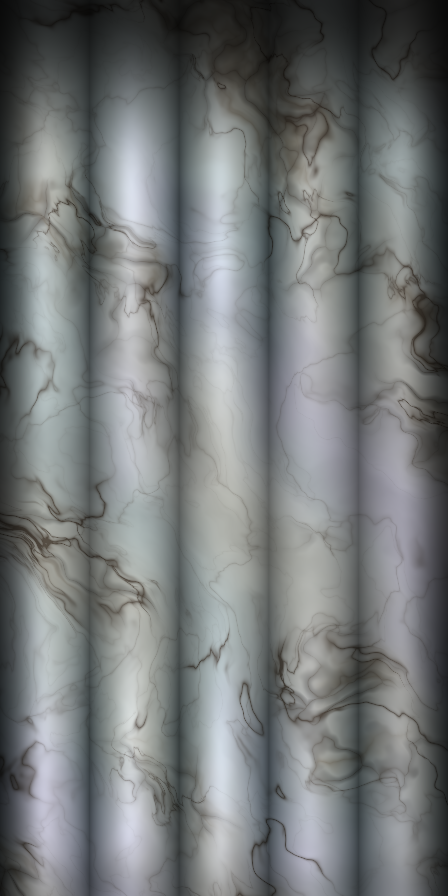
This texture is drawn by a Shadertoy shader. Its source:

```glsl
// Five polished marble flutes standing side by side, fading to shadow at the top.
// Domain-warped noise gives diagonal bands of brown veins and pale pebbles;
// a sine profile per flute and a soft gloss supply the lighting.

float hash(vec2 p) {
    vec3 a = fract(p.xyx * 0.1031);
    a += dot(a, a.yzx + 33.33);
    return fract((a.x + a.y) * a.z);
}

float noise(vec2 p) {
    vec2 i = floor(p), f = fract(p);
    f = f * f * f * (f * (f * 6.0 - 15.0) + 10.0);
    return mix(mix(hash(i), hash(i + vec2(1, 0)), f.x),
               mix(hash(i + vec2(0, 1)), hash(i + vec2(1, 1)), f.x), f.y);
}

float fbm(vec2 p) {
    float sum = 0.0, amp = 0.53;
    for (int i = 0; i < 5; i++) {
        sum += amp * noise(p);
        p = mat2(1.6, 1.2, -1.2, 1.6) * p + 7.3;
        amp *= 0.47;
    }
    return sum;
}

// Thin line along the middle level of the noise
float vein(vec2 p, float width) {
    return exp(-abs(fbm(p) - 0.5) / width);
}

// Distance to the nearest border between scattered cells
float cellBorder(vec2 p) {
    vec2 i = floor(p);
    float first = 9.0, second = 9.0;
    for (int y = -1; y <= 1; y++)
    for (int x = -1; x <= 1; x++) {
        vec2 c = i + vec2(x, y);
        float d = length(c + 0.15 + 0.7 * vec2(hash(c), hash(c + 41.7)) - p);
        second = min(second, max(first, d));
        first = min(first, d);
    }
    return second - first;
}

void mainImage(out vec4 fragColor, in vec2 fragCoord) {
    vec2 uv = fragCoord / iResolution.xy;
    vec2 p = fragCoord / iResolution.x;

    // Coordinates across and along the falling diagonal, warped by noise
    vec2 warp = vec2(fbm(p * 3.0 + 3.1), fbm(p * 3.0 + 19.4)) - 0.5;
    vec2 flow = vec2(0.86 * p.x + 0.5 * p.y - 1.0, 0.5 * p.x - 0.86 * p.y);
    vec2 w = flow + warp * 0.32;

    // Bands where the veins gather, broken up along their length
    float band = 0.5 + 0.5 * cos(6.2832 * (w.x - 0.37) / 0.45);
    float patches = smoothstep(0.34, 0.68, fbm(p * 4.0 + 52.0));
    float cluster = smoothstep(0.25, 0.9, band) * patches;

    // Stone: cool lavender and teal fields, warmer grey within the bands
    float hue = smoothstep(0.3, 0.7, fbm(p * vec2(2.6, 1.7) + 8.0));
    vec3 stone = mix(vec3(0.77, 0.84, 0.85), vec3(0.84, 0.83, 0.93), hue);
    stone = mix(stone, vec3(0.81, 0.81, 0.77), 0.25 + 0.6 * band);
    stone *= 0.86 + 0.26 * fbm(w * vec2(9.0, 4.0) + 30.0);

    // Pale pebbles outlined by fine seams
    float border = cellBorder(w * vec2(9.0, 5.5) + warp * 1.6);
    float pebble = smoothstep(0.06, 0.3, border) * cluster;
    float seam = exp(-border / 0.035) * cluster;
    stone *= 1.0 - 0.22 * cluster + 0.25 * pebble;

    // Smoky brown clouds, then hairlines at three scales
    float cloud = vein(w * vec2(8.0, 3.5) + 4.0, 0.07) * cluster;
    float fine = vein(w * vec2(14.0, 6.0) + 11.0, 0.014) * (0.06 + 0.75 * cluster);
    float broad = vein(w * vec2(5.0, 2.2) + 23.0, 0.009)
                * (0.12 + 0.65 * smoothstep(0.38, 0.65, noise(p * 6.0 + 5.0)));
    float faint = vein(w * vec2(7.0, 4.0) + 67.0, 0.012) * 0.18;
    stone = mix(stone, vec3(0.48, 0.42, 0.33), 0.55 * cloud);
    float lines = clamp(fine + broad + faint + 0.4 * seam, 0.0, 0.8);
    stone = mix(stone, vec3(0.29, 0.24, 0.19), lines);

    // Flute profile: dark grooves, rounded crest, softer at mid height
    float x = uv.x * 5.0, f = fract(x);
    float crest = pow(max(sin(3.14159 * f), 0.0), 0.85);
    float polish = 0.5 + 0.5 * cos(6.2832 * (uv.y - 0.73) / 0.6);
    float groove = mix(0.46, 0.32, polish) + 0.06 * (hash(vec2(floor(x + 0.5), 3.0)) - 0.5);
    float light = mix(groove, 0.87, crest);

    // Cool tint on the flanks of the polished parts
    stone *= mix(vec3(1.0), vec3(0.88, 1.0, 1.05), polish * (1.0 - crest) * 0.8);

    // Gloss strongest on the second and third flutes
    float centre = exp(-pow((floor(x) - 1.5) / 1.5, 2.0));
    float gloss = exp(-pow((f - 0.46) / 0.15, 2.0)) * polish * (0.25 + 0.75 * centre);

    // Falloff toward the top, sides and foot
    float top = mix(0.2, 1.0, smoothstep(0.0, 0.21, 1.0 - uv.y));
    float sides = mix(0.5, 1.0, smoothstep(0.0, 0.11, min(uv.x, 1.0 - uv.x)));
    float foot = mix(0.82, 1.0, smoothstep(0.0, 0.07, uv.y));
    float flank = 1.0 - 0.13 * smoothstep(0.55, 1.0, uv.x);

    vec3 color = stone * light + vec3(0.15, 0.16, 0.19) * gloss;
    fragColor = vec4(color * top * sides * foot * flank, 1.0);
}
```
